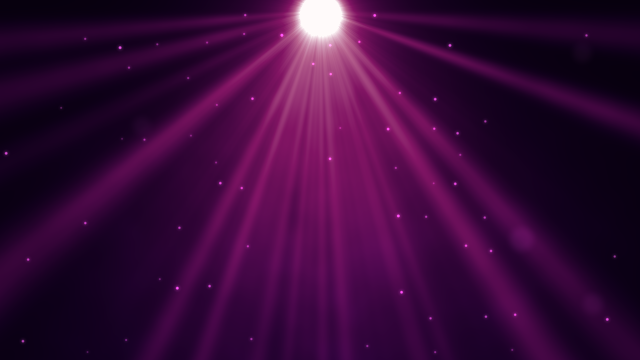
Reproduce this background procedurally as a WebGL 1 fragment shader.

```glsl
precision highp float;
uniform vec2 u_resolution;

// Light source, in canvas heights from the bottom centre
const vec2 SOURCE = vec2(0.002, 0.970);
const float CORE_RADIUS = 0.052;
const float CORE_LIGHT = 0.85;
const float BLOOM_REACH = 0.05;
const float BLOOM_LIGHT = 0.30;
const float HALO_REACH = 0.13;
const float HALO_LIGHT = 0.46;
const float FAN_WIDTH = 35.0;
const float FAN_LIGHT = 0.62;
const float FAN_SPREAD = 0.12;
const float BEAM_SPREAD = 0.03;
const float BEAM_CEILING = 0.62;
const float AMBIENT = 0.025;

// Beam groups: degrees from straight down, half width, strength
const vec4 LEFT_ANGLE = vec4(-84.5, -75.4, -64.3, -50.5);
const vec4 LEFT_WIDTH = vec4(2.8, 3.2, 2.5, 3.5);
const vec4 LEFT_LIGHT = vec4(0.20, 0.23, 0.10, 0.40);
const vec4 INNER_LEFT_ANGLE = vec4(-26.0, -18.7, -10.2, -5.5);
const vec4 INNER_LEFT_WIDTH = vec4(1.9, 1.5, 1.5, 1.1);
const vec4 INNER_LEFT_LIGHT = vec4(0.26, 0.22, 0.15, 0.14);
const vec4 INNER_RIGHT_ANGLE = vec4(0.4, 4.3, 15.9, 20.0);
const vec4 INNER_RIGHT_WIDTH = vec4(1.0, 1.2, 1.5, 1.3);
const vec4 INNER_RIGHT_LIGHT = vec4(0.15, 0.16, 0.19, 0.13);
const vec4 RIGHT_ANGLE = vec4(33.0, 42.5, 70.6, 85.5);
const vec4 RIGHT_WIDTH = vec4(2.8, 2.9, 2.4, 2.8);
const vec4 RIGHT_LIGHT = vec4(0.46, 0.33, 0.34, 0.20);

// Colour ramp, ordered by red
const vec3 ABYSS = vec3(0.02, 0.0, 0.045);
const vec3 NIGHT = vec3(0.06, 0.0, 0.10);
const vec3 PLUM = vec3(0.16, 0.01, 0.18);
const vec3 WINE = vec3(0.29, 0.03, 0.27);
const vec3 MAGENTA = vec3(0.51, 0.08, 0.39);
const vec3 ROSE = vec3(0.72, 0.39, 0.56);
const vec3 WHITE_HOT = vec3(1.0, 0.98, 0.98);
const vec3 VIOLET = vec3(0.02, 0.0, 0.08);
const vec3 SPARK = vec3(0.85, 0.32, 0.80);

vec2 hash2(vec2 p) {
  vec2 q = vec2(dot(p, vec2(127.1, 311.7)), dot(p, vec2(269.5, 183.3)));
  return fract(sin(q) * 43758.5);
}

float cornerSlope(vec2 cell, vec2 corner, vec2 f) {
  return dot(hash2(cell + corner) * 2.0 - 1.0, f - corner);
}

float gradientNoise(vec2 p) {
  vec2 cell = floor(p), f = fract(p);
  vec2 u = f * f * f * (f * (f * 6.0 - 15.0) + 10.0);
  float low = mix(cornerSlope(cell, vec2(0.0), f), cornerSlope(cell, vec2(1.0, 0.0), f), u.x);
  float high = mix(cornerSlope(cell, vec2(0.0, 1.0), f), cornerSlope(cell, vec2(1.0), f), u.x);
  return mix(low, high, u.y);
}

float fbm(vec2 p) {
  float sum = 0.0, gain = 1.0;
  for (int i = 0; i < 3; i++) {
    sum += gain * gradientNoise(p);
    p = p * 2.03 + 7.1;
    gain *= 0.5;
  }
  return sum;
}

float beams(float angle, float widen, vec4 centre, vec4 width, vec4 light) {
  vec4 d = (angle - centre) / (width * widen);
  return dot(exp(-d * d), light);
}

vec3 extend(vec3 colour, vec3 from, vec3 to, float light) {
  return mix(colour, to, clamp((light - from.r) / (to.r - from.r), 0.0, 1.0));
}

vec3 ramp(float light) {
  vec3 c = extend(ABYSS, ABYSS, NIGHT, light);
  c = extend(c, NIGHT, PLUM, light);
  c = extend(c, PLUM, WINE, light);
  c = extend(c, WINE, MAGENTA, light);
  c = extend(c, MAGENTA, ROSE, light);
  return extend(c, ROSE, WHITE_HOT, light);
}

// One jittered disc per grid cell, more often kept near the centre line
float discs(vec2 p, float cellSize, float radius, float blur) {
  vec2 cell = floor(p / cellSize);
  vec2 place = (cell + 0.2 + 0.6 * hash2(cell + 3.7)) * cellSize;
  vec2 pick = hash2(cell + 41.3);
  float size = radius * mix(0.5, 1.0, pick.y);
  float disc = 1.0 - smoothstep(size - blur, size + blur, length(p - place));
  float chance = mix(0.08, 0.38, exp(-3.0 * place.x * place.x));
  return disc * step(pick.x, chance) * mix(0.3, 1.0, pick.y);
}

void main() {
  vec2 p = (gl_FragCoord.xy - vec2(0.5 * u_resolution.x, 0.0)) / u_resolution.y;
  float pixel = 1.0 / u_resolution.y;
  vec2 ray = p - SOURCE;
  float r = length(ray) + 0.0001;
  float angle = degrees(atan(ray.x, -ray.y));

  // Broad fan of light, streaked and clouded
  float spread = angle / (FAN_WIDTH * (1.0 + FAN_SPREAD / r));
  float fan = exp(-spread * spread);
  float cloud = fbm(p * 4.5 + 2.0);
  float streak = gradientNoise(vec2(angle * 0.22, 3.4)) + 0.5 * gradientNoise(vec2(angle * 0.6, 8.6));
  float light = AMBIENT + FAN_LIGHT * fan * exp(-1.6 * r * r) * (1.0 + 0.25 * cloud + 0.2 * streak);

  // Separate beams, held below the rose tones
  float widen = 1.0 + BEAM_SPREAD / r;
  float shafts = beams(angle, widen, LEFT_ANGLE, LEFT_WIDTH, LEFT_LIGHT)
    + beams(angle, widen, INNER_LEFT_ANGLE, INNER_LEFT_WIDTH, INNER_LEFT_LIGHT)
    + beams(angle, widen, INNER_RIGHT_ANGLE, INNER_RIGHT_WIDTH, INNER_RIGHT_LIGHT)
    + beams(angle, widen, RIGHT_ANGLE, RIGHT_WIDTH, RIGHT_LIGHT);
  light += shafts * exp(-0.7 * r) * smoothstep(0.0, 0.3, r) * (1.0 + 0.2 * cloud + 0.2 * streak);
  light /= pow(1.0 + pow(light / BEAM_CEILING, 4.0), 0.25);

  // Halo, bloom and hot core
  light += HALO_LIGHT * exp(-r / HALO_REACH) + BLOOM_LIGHT * exp(-r / BLOOM_REACH);
  light += CORE_LIGHT * exp(-pow(r / CORE_RADIUS, 2.0));
  vec3 colour = ramp(light);

  // Violet haze in the lower fan
  colour += VIOLET * fan * smoothstep(0.3, 0.9, r) * (0.4 + 0.6 * max(cloud, 0.0));

  // Sparks with a faint glow, and soft large discs
  float sparks = discs(p, 0.085, 0.0038, 0.001 + 0.5 * pixel);
  float glow = discs(p, 0.085, 0.007, 0.007);
  float bokeh = discs(p + vec2(0.0, 0.13), 0.21, 0.034, 0.016);
  colour += SPARK * (0.8 * sparks + 0.18 * glow + 0.09 * bokeh);

  gl_FragColor = vec4(min(colour, 1.0), 1.0);
}
```
